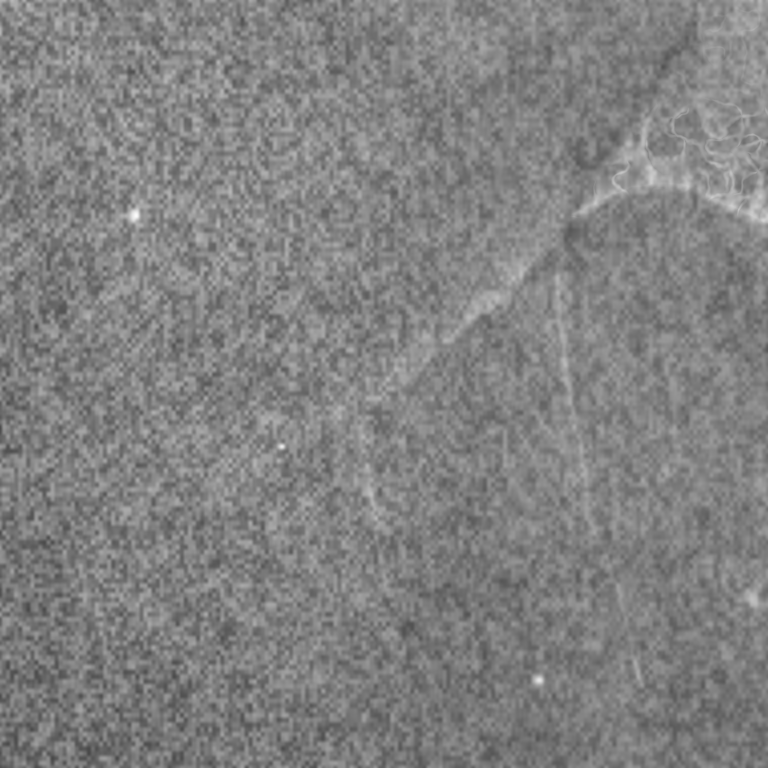
Write a Shadertoy shader that draws this texture.

```glsl
// Grainy grey radar view of a plain with a diagonal ridge, a veined fan and thin cracks.

const float BASE_GREY = 0.505;

float hash(vec2 p) {
    return fract(sin(dot(p, vec2(127.1, 311.7))) * 43758.5453);
}

float valueNoise(vec2 p) {
    vec2 cell = floor(p), f = fract(p);
    f = f * f * (3.0 - 2.0 * f);
    float low = mix(hash(cell), hash(cell + vec2(1, 0)), f.x);
    float high = mix(hash(cell + vec2(0, 1)), hash(cell + vec2(1, 1)), f.x);
    return mix(low, high, f.y);
}

// Layered noise centred on zero
float clouds(vec2 p) {
    float sum = 0.0, amplitude = 0.5;
    for (int i = 0; i < 4; i++) {
        sum += amplitude * (valueNoise(p) - 0.5);
        p = mat2(0.8, 0.6, -0.6, 0.8) * p * 2.03 + 17.3;
        amplitude *= 0.55;
    }
    return sum;
}

// Thin bright lines along the mid level of a noise field
float veins(vec2 p, float width) {
    float level = abs(valueNoise(p) - 0.5);
    return 1.0 - smoothstep(0.0, width, level);
}

float segmentDistance(vec2 p, vec2 a, vec2 b) {
    vec2 along = b - a;
    float t = clamp(dot(p - a, along) / dot(along, along), 0.0, 1.0);
    return length(p - a - t * along);
}

float softLine(vec2 p, vec2 a, vec2 b, float width) {
    float d = segmentDistance(p, a, b) / width;
    return exp(-d * d);
}

float softDot(vec2 p, vec2 centre, float radius) {
    float d = length(p - centre) / radius;
    return exp(-d * d);
}

float band(float x, float start, float end, float blur) {
    return smoothstep(start - blur, start + blur, x)
         * (1.0 - smoothstep(end - blur, end + blur, x));
}

// Speckle, slightly taller than wide and rougher on the left
float grain(vec2 p) {
    float fine = valueNoise(p * vec2(190, 160)) - 0.5;
    float coarse = valueNoise(p * vec2(105, 75) + 41.0) - 0.5;
    float strength = mix(0.25, 0.14, smoothstep(0.25, 0.75, p.x));
    return strength * fine + 0.13 * coarse;
}

// Bright scarp: crisp lower edge, streaky fade above it
float ridge(vec2 p) {
    float t = p.x - 0.08;
    float height = p.y - (0.31 + 0.08 * t + 0.78 * t * t)
                 + 0.025 * clouds(p * 28.0);
    float strength = 0.32 * band(p.x, 0.07, 0.48, 0.04)
                   + band(p.x, 0.49, 0.735, 0.025);
    float glow = smoothstep(-0.008, 0.012, height) * exp(-max(height, 0.0) * 24.0);
    vec2 slanted = vec2(p.x * 0.8 + p.y * 0.6, p.y * 0.8 - p.x * 0.6);
    float streaks = valueNoise(slanted * vec2(45, 24));
    return strength * glow * (0.55 + 0.7 * streaks);
}

// Wedge of branching veins widening to the right
float fan(vec2 p) {
    vec2 q = p - vec2(0.765, 0.725);
    float rim = q.y - 0.028 * sin(q.x * 17.0) - 0.012 * clouds(p * 30.0);
    float roof = 1.42 * q.x + 0.025 - q.y;
    float inside = smoothstep(-0.006, 0.008, rim) * smoothstep(-0.01, 0.02, roof);
    float fade = mix(1.0, 0.35, smoothstep(0.10, 0.17, q.y));
    vec2 warped = p + 0.025 * vec2(clouds(p * 25.0), clouds(p * 25.0 + 9.0));
    float net = max(veins(warped * 30.0, 0.13), 0.8 * veins(warped * 42.0 + 5.0, 0.12));
    float glow = exp(-abs(rim - 0.008) * 75.0);
    return inside * fade * (0.75 * net + 0.7 * glow + 0.08);
}

float cracks(vec2 p) {
    vec2 q = p + 0.012 * vec2(clouds(p * 22.0), 0.0);
    vec2 eastPath[6] = vec2[6](vec2(0.728, 0.64), vec2(0.735, 0.53), vec2(0.755, 0.43),
                               vec2(0.763, 0.34), vec2(0.810, 0.22), vec2(0.835, 0.11));
    float east = 0.0;
    for (int i = 0; i < 5; i++)
        east = max(east, softLine(q, eastPath[i], eastPath[i + 1], 0.0042));
    float middle = max(softLine(q, vec2(0.468, 0.45), vec2(0.480, 0.38), 0.004),
                       softLine(q, vec2(0.480, 0.38), vec2(0.507, 0.22), 0.004));
    float south = softLine(q, vec2(0.612, 0.27), vec2(0.619, 0.14), 0.0035);
    float patches = 0.4 + 0.9 * valueNoise(p * 20.0);
    return patches * max(max(east, middle), 0.75 * south);
}

float brightSpots(vec2 p) {
    return softDot(p, vec2(0.175, 0.719), 0.0085)
         + 0.75 * softDot(p, vec2(0.367, 0.418), 0.005)
         + 0.9 * softDot(p, vec2(0.702, 0.115), 0.0065)
         + 0.45 * softDot(p, vec2(0.980, 0.222), 0.012);
}

void mainImage(out vec4 fragColor, in vec2 fragCoord) {
    vec2 p = fragCoord / iResolution.xy;

    // Plain: light towards the top, mottled, speckled
    float grey = BASE_GREY + 0.065 * (p.y - 0.5);
    grey += 0.11 * clouds(p * 5.0) + 0.09 * clouds(p * 18.0 + 3.0) + grain(p);

    // Dark fault beside the fan
    float fault = softLine(p, vec2(0.742, 0.69), vec2(0.757, 0.82), 0.009)
                + softLine(p, vec2(0.765, 0.77), vec2(0.90, 0.97), 0.008);
    grey -= 0.06 * fault;

    grey += 0.16 * ridge(p) + 0.17 * fan(p) + 0.10 * cracks(p) + 0.42 * brightSpots(p);
    fragColor = vec4(vec3(clamp(grey, 0.0, 1.0)), 1.0);
}
```
